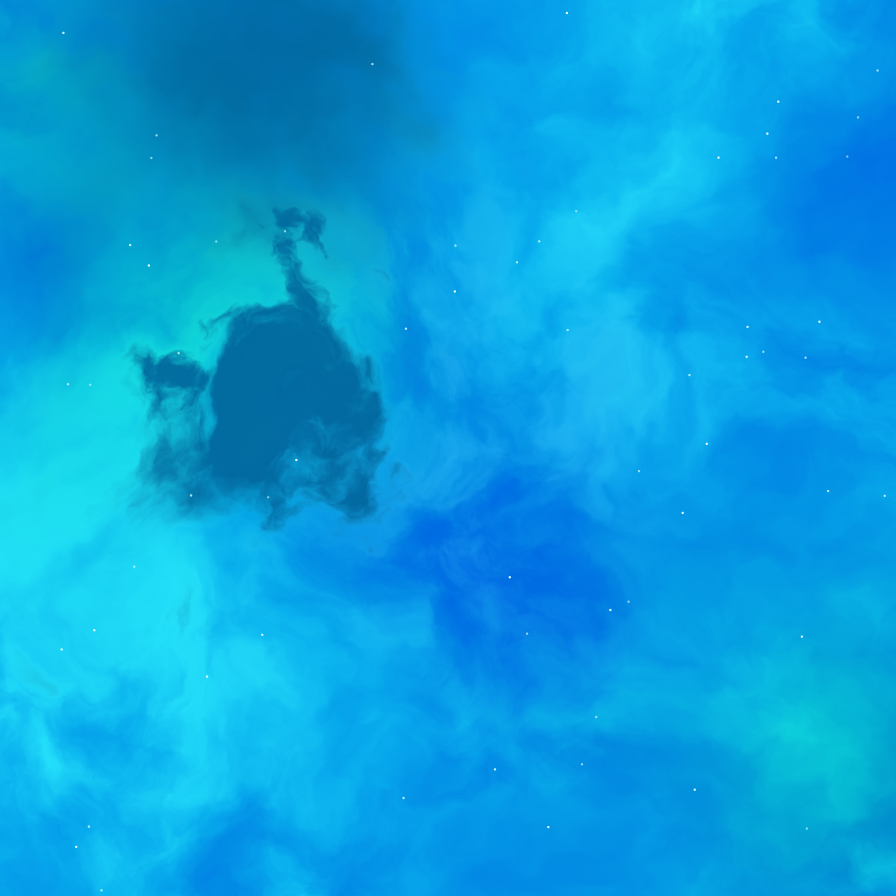
A WebGL 1 fragment shader for this texture:

```glsl
precision highp float;
// A bright blue and cyan nebula with dark dust and a few pinprick stars.
// Soft pools of light set the broad layout; domain-warped fractal noise bends
// them and adds wisps. A tone ramp, a teal tint and dust then give the colour.

uniform vec2 u_resolution;

const vec3 DEEP_BLUE  = vec3(0.00, 0.42, 0.89);
const vec3 MID_BLUE   = vec3(0.01, 0.56, 0.90);
const vec3 AZURE      = vec3(0.03, 0.68, 0.93);
const vec3 BRIGHT_CYAN = vec3(0.14, 0.88, 0.98);
const vec3 HAZE_BLUE  = vec3(0.18, 0.66, 0.96);
const vec3 DUST_BLUE  = vec3(0.00, 0.38, 0.60);
const vec3 STAR_WHITE = vec3(0.90, 1.00, 1.00);
const vec3 TEAL_TINT  = vec3(0.45, 1.02, 0.88);

const float COARSE_SCALE = 2.8;
const float COARSE_WARP  = 0.20;
const float FINE_SCALE   = 9.0;
const float FINE_WARP    = 0.07;
const float RIPPLE_SCALE = 34.0;
const float RIPPLE_WARP  = 0.022;
const float CLOUD_SCALE  = 4.6;
const float WISP_SCALE   = 14.0;
const float CLOUD_CONTRAST = 1.0;
const float WISP_CONTRAST  = 0.75;
const float STAR_CELLS   = 32.0;
const float STAR_SHARE   = 0.048;
const float STAR_RADIUS  = 0.0013;

float hash(vec2 p) {
  vec3 q = fract(vec3(p.xyx) * 0.1031);
  q += dot(q, q.yzx + 33.33);
  return fract((q.x + q.y) * q.z);
}

float noise(vec2 p) {
  vec2 cell = floor(p);
  vec2 f = fract(p);
  f = f * f * (3.0 - 2.0 * f);
  float low = mix(hash(cell), hash(cell + vec2(1.0, 0.0)), f.x);
  float high = mix(hash(cell + vec2(0.0, 1.0)), hash(cell + 1.0), f.x);
  return mix(low, high, f.y);
}

// Fractal noise centred on zero, each octave turned to hide the lattice.
float fbm(vec2 p) {
  float sum = 0.0;
  float amplitude = 0.5;
  for (int i = 0; i < 6; i++) {
    sum += amplitude * (noise(p) - 0.5);
    p = mat2(1.6, 1.2, -1.2, 1.6) * p + 11.7;
    amplitude *= 0.53;
  }
  return sum;
}

vec2 fbm2(vec2 p) {
  return vec2(fbm(p), fbm(p + vec2(37.2, 19.8)));
}

// Soft round patch, 1 at its centre.
float pool(vec2 p, vec2 centre, float size) {
  vec2 d = (p - centre) / size;
  return exp(-dot(d, d));
}

vec3 toneRamp(float t) {
  vec3 c = mix(DEEP_BLUE, MID_BLUE, smoothstep(-0.30, 0.35, t));
  c = mix(c, AZURE, smoothstep(0.22, 0.68, t));
  return mix(c, BRIGHT_CYAN, smoothstep(0.52, 1.1, t));
}

float stars(vec2 p, float pixel) {
  vec2 cell = floor(p * STAR_CELLS);
  vec2 offset = 0.15 + 0.7 * vec2(hash(cell + 51.3), hash(cell + 87.1));
  float d = length(p - (cell + offset) / STAR_CELLS);
  float edge = 0.6 * pixel;
  float disc = 1.0 - smoothstep(STAR_RADIUS - edge, STAR_RADIUS + edge, d);
  float brightness = 0.5 + 0.5 * hash(cell + 23.9);
  return disc * brightness * step(hash(cell + 5.5), STAR_SHARE);
}

void main() {
  float side = min(u_resolution.x, u_resolution.y);
  vec2 p = gl_FragCoord.xy / side;

  // Three warps: broad drift, small curls, then ripples that fray the edges.
  vec2 drift = p + COARSE_WARP * fbm2(p * COARSE_SCALE + 3.1);
  vec2 curl = drift + FINE_WARP * fbm2(drift * FINE_SCALE + 8.4);
  curl += RIPPLE_WARP * fbm2(p * RIPPLE_SCALE + 61.0);
  float cloud = fbm(curl * CLOUD_SCALE + 21.0);
  float wisp = fbm(curl * WISP_SCALE + 45.0);

  // Wisps are strong in some places and faint in others.
  float roughness = mix(0.5, 1.3, smoothstep(0.25, 0.75, noise(drift * 5.0 + 9.0)));

  // Light and shade of the gas.
  float glow = 0.47 * pool(curl, vec2(0.12, 0.31), 0.26)
             + 0.45 * pool(curl, vec2(0.72, 0.87), 0.20)
             + 0.20 * pool(curl, vec2(0.25, 0.66), 0.20)
             + 0.22 * pool(curl, vec2(0.88, 0.25), 0.18);
  float shade = 0.55 * pool(curl, vec2(0.57, 0.36), 0.15)
              + 0.28 * pool(curl, vec2(1.00, 0.86), 0.16)
              + 0.35 * pool(curl, vec2(0.46, 0.96), 0.16)
              + 0.50 * pool(curl, vec2(0.01, 0.73), 0.08)
              + 0.25 * pool(curl, vec2(0.66, 0.12), 0.18);
  float tone = 0.44 + glow - shade + CLOUD_CONTRAST * cloud
             + WISP_CONTRAST * roughness * wisp;
  vec3 colour = toneRamp(tone);

  // Pale haze near the middle, teal gas at the sides.
  float haze = pool(curl, vec2(0.52, 0.55), 0.24) * smoothstep(-0.15, 0.25, wisp + 0.5 * cloud);
  colour = mix(colour, HAZE_BLUE, 0.65 * haze);
  float teal = pool(curl, vec2(0.20, 0.67), 0.22) + pool(curl, vec2(0.95, 0.16), 0.20)
             + 0.8 * pool(curl, vec2(0.03, 0.92), 0.14);
  colour *= mix(vec3(1.0), TEAL_TINT, min(teal, 1.0));

  // A soft dust veil and a ragged, broken dust cloud.
  float veil = smoothstep(0.12, 1.2, pool(curl, vec2(0.28, 0.90), 0.22) + 0.7 * cloud + 0.5 * wisp);
  float ragged = smoothstep(0.42, 1.05, pool(curl, vec2(0.25, 0.50), 0.16) + 2.0 * wisp * roughness);
  ragged *= smoothstep(0.02, 0.30, pool(curl, vec2(0.25, 0.50), 0.20));
  colour = mix(colour, DUST_BLUE, 0.9 * max(veil, ragged));

  colour = mix(colour, STAR_WHITE, stars(p, 1.0 / side));
  gl_FragColor = vec4(clamp(colour, 0.0, 1.0), 1.0);
}
```
